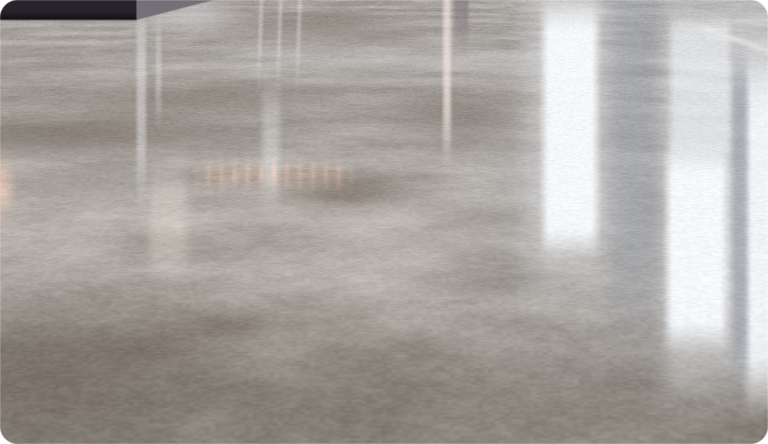
Write a Shadertoy shader that draws this texture.

```glsl
// Polished concrete floor with window reflections, brown stains and a dark plinth
float hash(vec2 p) {
    vec3 q = fract(p.xyx * vec3(0.1031, 0.103, 0.0973));
    q += dot(q, q.yzx + 33.33);
    return fract((q.x + q.y) * q.z);
}

float noise(vec2 p) {
    vec2 i = floor(p), f = fract(p);
    f = f * f * (3.0 - 2.0 * f);
    return mix(mix(hash(i), hash(i + vec2(1, 0)), f.x),
               mix(hash(i + vec2(0, 1)), hash(i + vec2(1, 1)), f.x), f.y);
}

float fbm(vec2 p) {
    float sum = 0.0, amp = 0.5;
    for (int i = 0; i < 5; i++) {
        sum += amp * noise(p);
        p = mat2(1.6, 1.2, -1.2, 1.6) * p + 7.3;
        amp *= 0.5;
    }
    return sum;
}

// Soft interval from a to b
float span(float t, float a, float b, float soft) {
    return smoothstep(a - soft, a + soft, t) * (1.0 - smoothstep(b - soft, b + soft, t));
}

// Vertical reflection: xs = left and right, ys = bottom and top
float band(vec2 uv, vec2 xs, vec2 ys, vec2 soft) {
    return span(uv.x, xs.x, xs.y, soft.x) * span(uv.y, ys.x, ys.y, soft.y);
}

float blob(vec2 uv, vec2 center, vec2 size) {
    vec2 d = (uv - center) / size;
    return exp(-dot(d, d));
}

float roundBox(vec2 p, vec2 halfSize, float radius) {
    vec2 d = abs(p) - halfSize + radius;
    return length(max(d, 0.0)) + min(max(d.x, d.y), 0.0) - radius;
}

vec3 concrete(vec2 uv, vec2 ground, float mottling) {
    vec3 col = mix(vec3(0.53, 0.505, 0.475), vec3(0.665, 0.645, 0.625), smoothstep(0.0, 0.65, uv.y));
    col = mix(col, vec3(0.68, 0.68, 0.69), 0.65 * smoothstep(0.5, 0.95, uv.x) * smoothstep(0.0, 0.5, uv.y));
    col += 0.06 * blob(uv, vec2(0.28, 0.4), vec2(0.3, 0.14));
    col += 0.04 * blob(uv, vec2(0.5, 0.3), vec2(0.2, 0.25));
    col += vec3(0.2, 0.205, 0.21) * (mottling - 0.48);
    col += 0.07 * (fbm(ground * vec2(16.0, 20.0)) - 0.48);
    return col;
}

float stains(vec2 uv, float mottling) {
    vec2 w = uv + vec2(0.05, 0.03) * (mottling - 0.48);
    float s = 0.8 * blob(w, vec2(0.46, 0.575), vec2(0.085, 0.036));
    s += 0.75 * blob(w, vec2(0.3, 0.268), vec2(0.06, 0.025));
    s += 0.7 * blob(w, vec2(0.2, 0.22), vec2(0.1, 0.05));
    s += 0.85 * blob(w, vec2(0.04, 0.14), vec2(0.15, 0.12));
    s += 0.9 * blob(w, vec2(0.07, 0.7), vec2(0.2, 0.04));
    s += 0.6 * blob(w, vec2(0.25, 0.78), vec2(0.18, 0.035));
    s += 0.6 * blob(w, vec2(0.6, 0.75), vec2(0.09, 0.06));
    s += 0.5 * blob(w, vec2(0.4, 0.95), vec2(0.14, 0.035));
    return s * (0.5 + mottling);
}

vec3 reflections(vec3 col, vec2 uv) {
    vec3 white = vec3(0.97, 0.98, 0.995), blueGrey = vec3(0.6, 0.63, 0.67);
    // Wide halos
    col = mix(col, white, 0.38 * band(uv, vec2(0.69, 0.79), vec2(0.38, 1.2), vec2(0.035, 0.12)));
    col = mix(col, white, 0.4 * band(uv, vec2(0.865, 1.1), vec2(0.12, 1.0), vec2(0.025, 0.12)));
    // Bright windows
    col = mix(col, white, 0.95 * band(uv, vec2(0.708, 0.777), vec2(0.45, 0.97), vec2(0.009, 0.05)));
    col = mix(col, white, 0.45 * band(uv, vec2(0.873, 0.95), vec2(0.65, 0.95), vec2(0.007, 0.025)));
    col = mix(col, white, 0.95 * band(uv, vec2(0.869, 0.945), vec2(0.24, 0.65), vec2(0.009, 0.05)));
    col = mix(col, white, 0.85 * band(uv, vec2(0.972, 1.1), vec2(0.13, 0.83), vec2(0.01, 0.1)));
    // Dark gaps between windows
    col = mix(col, blueGrey, 0.65 * band(uv, vec2(0.954, 0.973), vec2(0.18, 0.84), vec2(0.006, 0.07)));
    col = mix(col, blueGrey, 0.35 * band(uv, vec2(0.795, 0.855), vec2(0.3, 1.1), vec2(0.015, 0.15)));
    col = mix(col, vec3(0.5, 0.48, 0.49), 0.6 * band(uv, vec2(0.592, 0.61), vec2(0.92, 1.1), vec2(0.004, 0.06)));
    // Thin faint streaks
    col = mix(col, white, 0.4 * band(uv, vec2(0.178, 0.19), vec2(0.6, 0.96), vec2(0.004, 0.12)));
    col = mix(col, white, 0.28 * band(uv, vec2(0.203, 0.21), vec2(0.75, 0.93), vec2(0.003, 0.06)));
    col = mix(col, white, 0.33 * band(uv, vec2(0.342, 0.364), vec2(0.56, 0.78), vec2(0.007, 0.08)));
    float lean = 0.02 * (uv.y - 0.8);
    for (int i = 0; i < 3; i++) {
        float x = 0.334 + 0.025 * float(i) + lean;
        col = mix(col, white, 0.3 * band(uv, vec2(x, x + 0.005), vec2(0.85, 1.1), vec2(0.003, 0.08)));
    }
    col = mix(col, vec3(1.0, 0.94, 0.92), 0.6 * band(uv, vec2(0.577, 0.587), vec2(0.68, 1.1), vec2(0.004, 0.08)));
    col = mix(col, vec3(0.87, 0.85, 0.81), 0.45 * band(uv, vec2(0.195, 0.243), vec2(0.4, 0.61), vec2(0.012, 0.07)));
    // Warm lamp glints
    float lamps = (0.4 + 0.6 * pow(0.5 + 0.5 * cos(uv.x * 370.0), 2.0)) * band(uv, vec2(0.26, 0.455), vec2(0.58, 0.63), vec2(0.02, 0.025));
    lamps += 1.4 * blob(uv, vec2(0.003, 0.575), vec2(0.012, 0.055));
    col += vec3(0.14, 0.08, 0.05) * lamps;
    return col;
}

void mainImage(out vec4 fragColor, in vec2 fragCoord) {
    vec2 uv = fragCoord / iResolution.xy;
    float aspect = iResolution.x / iResolution.y, px = 1.0 / iResolution.y;
    // Ground plane in perspective
    float depth = 1.0 / (1.25 - uv.y);
    vec2 ground = vec2((uv.x - 0.5) * aspect * (0.6 + depth), 4.0 * depth);
    float mottling = fbm(ground * vec2(2.2, 2.6) + 3.0);

    vec3 col = concrete(uv, ground, mottling);
    col = mix(col, vec3(0.43, 0.39, 0.35), 0.65 * clamp(stains(uv, mottling), 0.0, 1.0));
    // Pale sheen near the far edge
    col = mix(col, vec3(0.82, 0.82, 0.83), 0.4 * blob(uv, vec2(0.55, 0.86), vec2(0.3, 0.025)));
    col = mix(col, vec3(0.84, 0.84, 0.86), 0.5 * blob(uv, vec2(0.25, 0.96), vec2(0.06, 0.04)));
    col = reflections(col, uv);
    float joint = uv.y - (0.94 - 0.6 * (uv.x - 0.91));
    col = mix(col, vec3(0.93), 0.5 * exp(-pow(joint / 0.008, 2.0)) * smoothstep(0.88, 0.94, uv.x));
    col += 0.05 * (noise(ground * vec2(60.0, 70.0)) - 0.5);

    // Plinth: dark front and receding side
    float edge = max(px, 0.003);
    float side = smoothstep(-edge, edge, uv.y - 0.955 - 0.45 * (uv.x - 0.178)) * step(0.178, uv.x);
    col = mix(col, vec3(0.46, 0.44, 0.47), side);
    float front = (1.0 - smoothstep(0.177, 0.179, uv.x)) * smoothstep(0.955 - edge, 0.955 + edge, uv.y);
    col = mix(col, mix(vec3(0.07, 0.06, 0.07), vec3(0.16, 0.14, 0.17), smoothstep(0.95, 0.98, uv.y)), front);

    // White rounded corners
    float card = roundBox((uv - 0.5) * vec2(aspect, 1.0), 0.5 * vec2(aspect, 1.0), 0.04);
    col = mix(col, vec3(1.0), smoothstep(-px, px, card));
    fragColor = vec4(clamp(col, 0.0, 1.0), 1.0);
}
```
